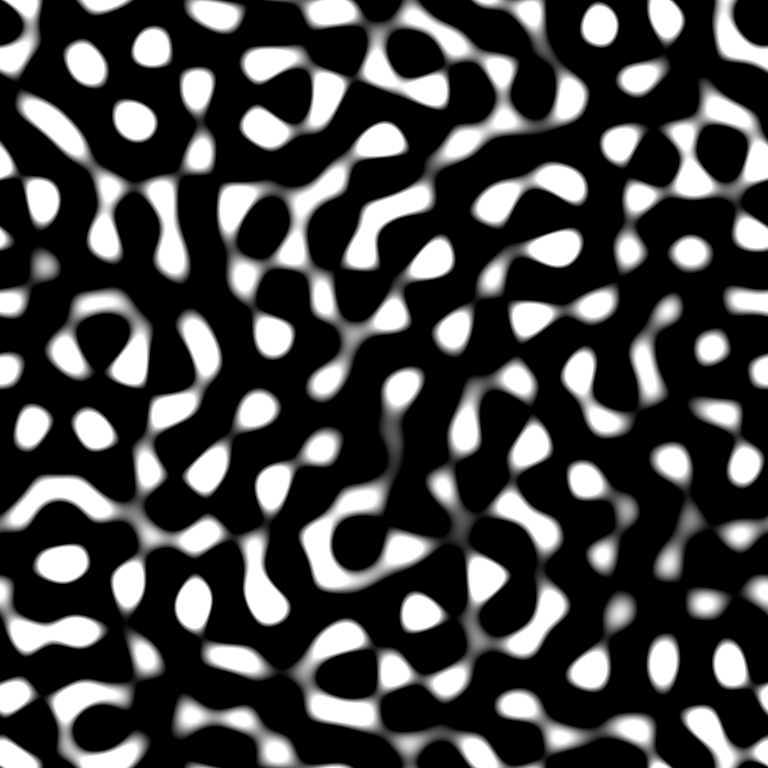
This pattern is drawn by a three.js fragment shader. Its source:

```glsl
// Soft white blobs and worms on black: ring-band noise cut by a tone ramp.
varying vec2 vUv;

const float TAU = 6.2831853;
const float RING_FREQUENCY = 12.3;  // mean cycles across the canvas
const float RING_WIDTH = 1.25;      // spread of frequencies around the mean
const float RING_CUTOFF = 3.0;      // waves farther from the ring are skipped
const int MAX_CYCLES = 16;          // must exceed the mean plus the cutoff
const float BLACK_LEVEL = 0.207;    // ramp ends, in standard deviations
const float WHITE_LEVEL = 1.02;
const float SEED = 3.7;
const vec3 BACKGROUND = vec3(0.0);
const vec3 BLOB = vec3(1.0);

float hash(vec2 p) {
  return fract(sin(dot(p, vec2(127.1, 311.7)) + SEED) * 43758.5453);
}

// Sum of randomly phased plane waves in all directions, with unit variance.
float ringNoise(vec2 p) {
  float sum = 0.0;
  float variance = 0.0;
  for (int x = 0; x <= MAX_CYCLES; x++) {
    for (int y = -MAX_CYCLES; y <= MAX_CYCLES; y++) {
      // Opposite directions are the same wave, so half the plane is enough.
      if (x == 0 && y <= 0) continue;
      vec2 frequency = vec2(float(x), float(y));
      float offset = length(frequency) - RING_FREQUENCY;
      if (abs(offset) > RING_CUTOFF) continue;

      float amplitude = exp(-0.5 * offset * offset / (RING_WIDTH * RING_WIDTH));
      sum += amplitude * cos(TAU * (dot(frequency, p) + hash(frequency)));
      variance += 0.5 * amplitude * amplitude;
    }
  }
  return sum * inversesqrt(variance);
}

void main() {
  // A linear ramp keeps the soft edges and the grey bridges between blobs.
  float height = ringNoise(vUv);
  float tone = clamp((height - BLACK_LEVEL) / (WHITE_LEVEL - BLACK_LEVEL), 0.0, 1.0);
  gl_FragColor = vec4(mix(BACKGROUND, BLOB, tone), 1.0);
}
```
